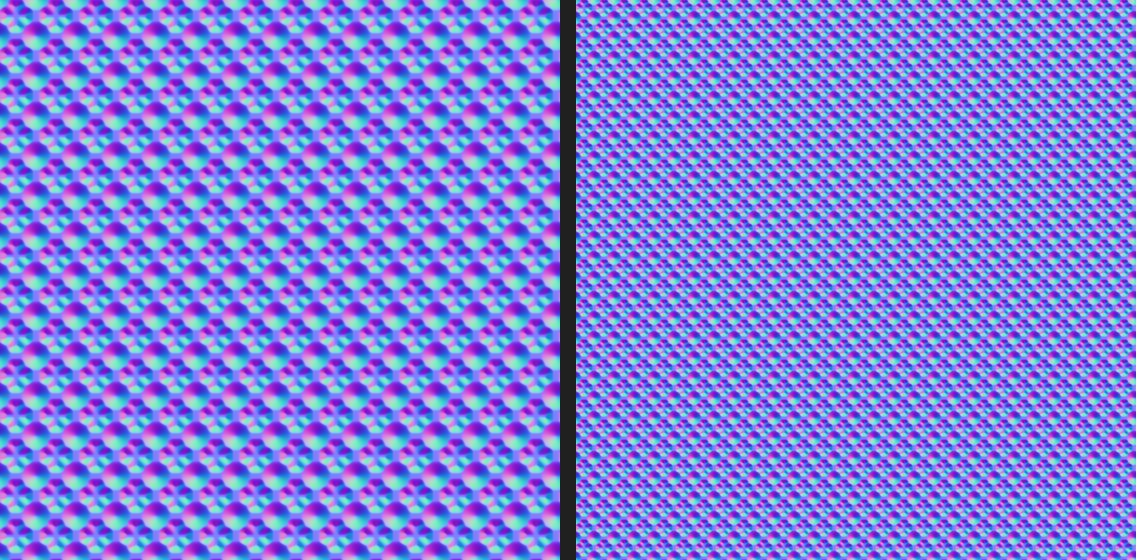
Left, the tile; right, the same tile 2 across and 2 down.
A Shadertoy shader for this texture map:

```glsl
// Tangent-space normal map of a pressed sheet: round dimples alternate
// with rounded plus-shaped hollows. A periodic height field is built from
// distance functions, and its slope is encoded as a colour.

#define REPEATS 14.0
#define DIMPLE_CENTRE vec2(0.90, 0.10)
#define DIMPLE_RADIUS 0.38
#define DIMPLE_DEPTH 0.40
#define PLUS_ARM vec2(0.33, 0.13)
#define PLUS_ROUNDING 0.07
#define PLUS_BEVEL 0.115
#define PLUS_DEPTH 0.25
#define SLOPE_SCALE vec2(0.72, 1.0)
#define SLOPE_STEP 0.02

// Offset from the nearest copy of a point in the unit lattice
vec2 nearestOffset(vec2 p, vec2 centre) {
    return fract(p - centre + 0.5) - 0.5;
}

float roundedBox(vec2 p, vec2 halfSize, float radius) {
    vec2 q = abs(p) - halfSize + radius;
    return length(max(q, 0.0)) + min(max(q.x, q.y), 0.0) - radius;
}

float smoothMin(float a, float b, float k) {
    float h = max(k - abs(a - b), 0.0) / k;
    return min(a, b) - 0.25 * k * h * h;
}

float plusDistance(vec2 p) {
    float across = roundedBox(p, PLUS_ARM, PLUS_ROUNDING);
    float upright = roundedBox(p, PLUS_ARM.yx, PLUS_ROUNDING);
    return smoothMin(across, upright, 0.08);
}

// Height of the sheet, with both hollows rising to the same flat rim
float height(vec2 p) {
    float radius = length(nearestOffset(p, DIMPLE_CENTRE));
    float edge = plusDistance(nearestOffset(p, DIMPLE_CENTRE + 0.5));
    float dimple = DIMPLE_DEPTH * smoothstep(0.0, DIMPLE_RADIUS, radius);
    float hollow = PLUS_DEPTH * smoothstep(-PLUS_BEVEL, PLUS_BEVEL, edge);
    return dimple + hollow;
}

// Central differences, which also soften the creases
vec2 heightSlope(vec2 p) {
    vec2 e = vec2(SLOPE_STEP, 0.0);
    return vec2(height(p + e.xy) - height(p - e.xy),
                height(p + e.yx) - height(p - e.yx)) / (2.0 * SLOPE_STEP);
}

void mainImage(out vec4 fragColor, in vec2 fragCoord) {
    vec2 cell = REPEATS * fragCoord / iResolution.xy;
    vec3 normal = normalize(vec3(-SLOPE_SCALE * heightSlope(cell), 1.0));
    fragColor = vec4(0.5 + 0.5 * normal, 1.0);
}
```
